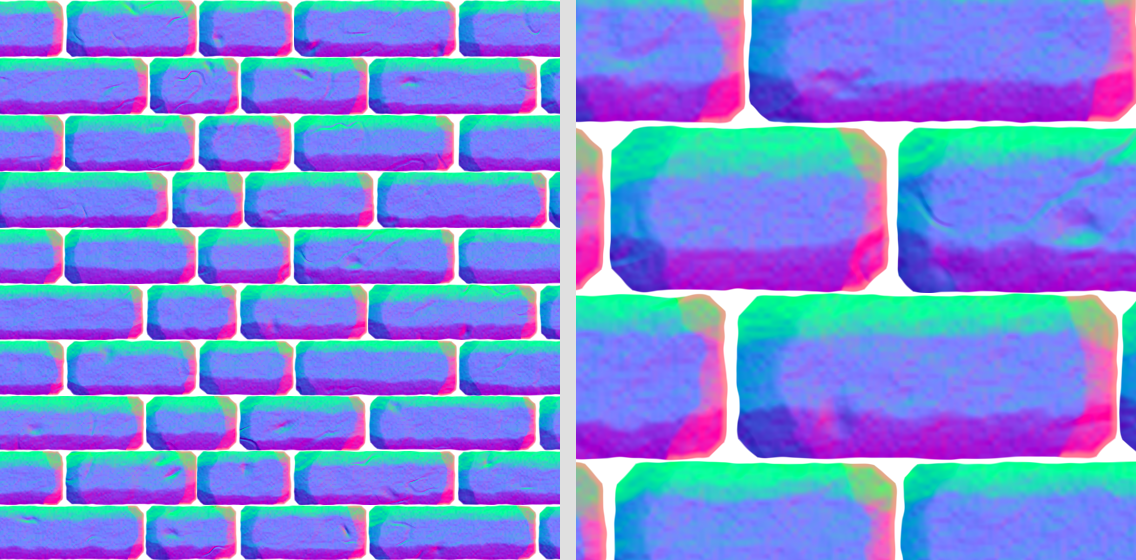
Left: the whole. Right: its middle third, enlarged.
Reproduce this texture map procedurally as a WebGL 1 fragment shader.

```glsl
precision highp float;
uniform vec2 u_resolution;

const float ROWS = 10.0;
const vec3 FACE = vec3(0.475, 0.51, 1.02);
const vec3 MORTAR = vec3(1.0);
const vec3 RIM = vec3(1.0, 0.60, 0.56);

float hash(vec2 p) {
  p = fract(p * vec2(0.1031, 0.1137));
  p += dot(p, p.yx + 33.33);
  return fract((p.x + p.y) * p.x * 17.0 + p.y * 9.7);
}

float noise(vec2 p) {
  vec2 i = floor(p), f = fract(p);
  f = f * f * (3.0 - 2.0 * f);
  return mix(mix(hash(i), hash(i + vec2(1.0, 0.0)), f.x),
             mix(hash(i + vec2(0.0, 1.0)), hash(i + 1.0), f.x), f.y);
}

// Box with both rounded and chamfered corners
float stoneBox(vec2 p, vec2 halfSize, float radius) {
  vec2 d = abs(p) - halfSize + radius;
  float box = length(max(d, 0.0)) + min(max(d.x, d.y), 0.0) - radius;
  return max(box, (d.x + d.y) * 0.7071 - radius * 0.9);
}

// Joints of a row, alternating between two layouts
vec4 rowJoints(float row) {
  float wide = 1.0 - step(0.5, abs(row - 3.0));
  float shift = wide * 0.045 + 0.009 * (hash(vec2(row, 7.0)) - 0.5);
  vec4 even = vec4(0.115, 0.352, 0.523, 0.815) + shift * 0.5;
  vec4 odd = vec4(0.262, 0.427, 0.657, 0.962) + shift * vec4(1.0, 0.2, 0.3, 0.4);
  return mix(even, odd, mod(row, 2.0));
}

// Left edge, right edge and index of the brick at x
vec3 brickSpan(float x, vec4 j) {
  if (x < j.y) return vec3(j.x, j.y, 0.0);
  if (x < j.z) return vec3(j.y, j.z, 1.0);
  if (x < j.w) return vec3(j.z, j.w, 2.0);
  return vec3(j.w, j.x + 1.0, 3.0);
}

// Stone surface height: grain, undulation, creases and dents
float relief(vec2 q, vec2 halfSize, vec2 id, vec2 seed) {
  vec2 s = q + seed;
  vec2 skew = vec2(s.x + 0.5 * s.y, s.y - 0.4 * s.x);
  float h = 0.0006 * noise(s * 250.0) + 0.0009 * noise(skew * vec2(85.0, 140.0));
  h += 0.0028 * noise(skew * vec2(28.0, 40.0));
  float bend = noise(s * 60.0) * 0.35 + noise(s * 9.0);
  float ridge = 1.0 - abs(2.0 * noise(skew * vec2(15.0, 26.0) + bend) - 1.0);
  float worn = smoothstep(0.5, 0.8, noise(s * 17.0 + 40.0));
  h -= 0.0016 * worn * smoothstep(0.72, 1.0, ridge);
  for (int i = 0; i < 2; i++) {
    vec2 key = id + float(i) * 17.0;
    vec2 d = q - (vec2(hash(key + 21.0), hash(key + 35.0)) - 0.5) * 1.7 * halfSize;
    float lean = 1.6 * (hash(key + 48.0) - 0.5);
    d = vec2(d.x + lean * d.y, d.y - lean * d.x) + 0.004 * (noise(s * 90.0) - 0.5);
    d /= mix(vec2(0.006, 0.013), vec2(0.019, 0.005), hash(key + 52.0));
    h -= 0.0055 * step(0.55, hash(key + 63.0)) * exp(-dot(d, d));
  }
  return h;
}

vec2 reliefSlope(vec2 q, vec2 halfSize, vec2 id, vec2 seed) {
  vec2 e = vec2(0.0012, 0.0);
  float h = relief(q, halfSize, id, seed);
  return vec2(h - relief(q + e.xy, halfSize, id, seed),
              h - relief(q + e.yx, halfSize, id, seed)) / e.x;
}

// Slope of the four bevels, steeper outwards, with small chamfered corners
vec2 bevelSlope(vec2 q, vec2 halfSize, float wobble, vec4 size) {
  vec4 d = vec4(halfSize + q, halfSize - q) + wobble;
  vec4 width = vec4(0.0215, 0.0245, 0.0165, 0.0250) * size;
  vec2 nearest = min(d.xy, d.zw);
  vec2 cut = 0.5 * max(vec2(0.034, 0.030) - nearest.yx, 0.0);
  d -= cut.xyxy * vec4(1.0, 0.5, 1.0, 0.5);
  vec4 w = 1.0 - smoothstep(width * 0.78, width * 1.12, d);
  w *= mix(vec4(1.05), vec4(0.72, 0.78, 0.70, 0.60), smoothstep(width * 0.25, width * 0.85, d));
  vec2 slope = w.zw - w.xy;
  return slope / max(1.0, length(slope) * 0.9);
}

vec3 slopeColour(vec2 s) {
  vec3 c = FACE;
  c += max(s.x, 0.0) * vec3(0.46, -0.13, -0.23);
  c += max(-s.x, 0.0) * vec3(-0.38, 0.02, -0.13);
  c += max(s.y, 0.0) * vec3(-0.37, 0.43, -0.34);
  c += max(-s.y, 0.0) * vec3(0.13, -0.40, -0.16);
  return clamp(c, 0.0, 1.0);
}

void main() {
  vec2 p = gl_FragCoord.xy / u_resolution;
  float pixel = 1.0 / min(u_resolution.x, u_resolution.y);

  // Brick cell and local position
  float down = 1.0 - p.y;
  float t = down * ROWS - 0.08 * sin(3.14159 * down);
  float row = mod(floor(t), ROWS);
  vec4 joints = rowJoints(row);
  float x = joints.x + fract(p.x - joints.x);
  vec3 span = brickSpan(x, joints);
  vec2 id = vec2(span.z * 5.0 + 3.0, row * 7.0 + 2.0);
  vec2 seed = vec2(hash(id), hash(id + 11.0)) * 9.0 + 1.0;

  float leftGap = mix(0.0010, 0.0045, hash(id + 4.0));
  float rightGap = mix(0.0010, 0.0045, hash(id + 9.0));
  vec2 halfSize = vec2((span.y - span.x - leftGap - rightGap) * 0.5, 0.0486);
  vec2 q = vec2(x - span.x - leftGap - halfSize.x, (0.5 - fract(t)) / ROWS);

  // Worn outline
  vec2 s = q + seed;
  float wear = noise(s * 42.0) - 0.5;
  float chips = noise(s * 130.0) - 0.5;
  float edge = stoneBox(q, halfSize, mix(0.012, 0.021, hash(id + 15.0)));
  edge += 0.0024 * wear + 0.0012 * chips;

  // Bevels and stone texture
  float wobble = 0.006 * wear + 0.003 * chips + 0.006 * (noise(s * 20.0) - 0.5);
  vec4 size = vec4(hash(id + 29.0), hash(id + 31.0), hash(id + 37.0), hash(id + 41.0));
  vec2 slope = bevelSlope(q, halfSize, wobble, 0.75 + 0.5 * size);
  slope *= 1.0 + 0.2 * smoothstep(-0.008, 0.0, edge);
  slope += 0.14 * (size.xy - 0.5);
  slope += reliefSlope(q, halfSize, id, seed);

  vec3 colour = slopeColour(slope);
  float rightRim = smoothstep(-0.005, -0.001, edge) * smoothstep(0.3, 0.9, slope.x);
  colour = mix(colour, RIM, 0.75 * rightRim);
  colour = mix(colour, MORTAR, smoothstep(-pixel, pixel, edge));
  gl_FragColor = vec4(colour, 1.0);
}
```
